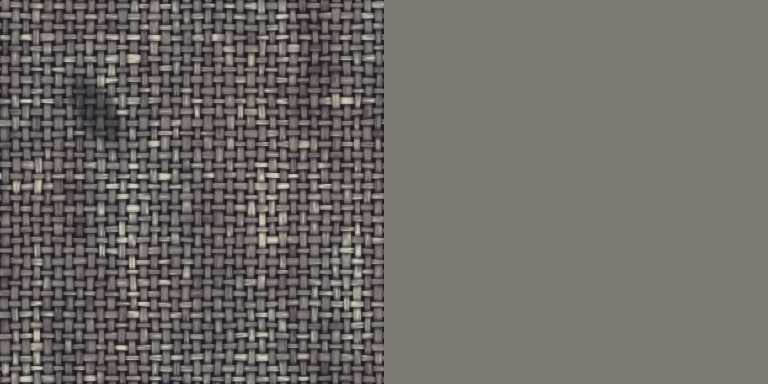
This texture is drawn by a Shadertoy shader. Its source:

```glsl
// Coarse plain-weave cloth with a dark stain, beside a nearly flat grey panel.
// Warp and weft are rounded strips that alternate over and under in each grid
// cell; hashed value noise gives yarn tone, fibres, wobble and wear.

const vec2 THREADS = vec2(36.0, 36.0);
const vec3 GAP = vec3(0.135, 0.115, 0.145);
const vec3 YARN_DARK = vec3(0.34, 0.30, 0.315);
const vec3 YARN_MID = vec3(0.485, 0.455, 0.45);
const vec3 YARN_LIGHT = vec3(0.78, 0.76, 0.69);
const vec3 PANEL = vec3(0.488, 0.480, 0.457);

float hash(vec2 p) {
    vec3 q = fract(vec3(p.xyx) * 0.1031);
    q += dot(q, q.yzx + 33.33);
    return fract((q.x + q.y) * q.z);
}

float noise(vec2 p) {
    vec2 i = floor(p), f = fract(p);
    f = f * f * (3.0 - 2.0 * f);
    return mix(mix(hash(i), hash(i + vec2(1, 0)), f.x),
               mix(hash(i + vec2(0, 1)), hash(i + vec2(1, 1)), f.x), f.y);
}

float fbm(vec2 p) {
    float sum = 0.0, gain = 0.5;
    for (int i = 0; i < 3; i++) {
        sum += gain * noise(p);
        p = p * 2.1 + 17.3;
        gain *= 0.5;
    }
    return sum / 0.875;
}

// Soft elliptical spot, 1 at its centre
float spot(vec2 p, vec2 centre, vec2 radius) {
    vec2 d = (p - centre) / radius;
    return exp(-dot(d, d));
}

// Yarn colour from a tone between 0 and 1
vec3 yarnColour(float tone) {
    vec3 c = mix(YARN_DARK, YARN_MID, smoothstep(0.1, 0.52, tone));
    return mix(c, YARN_LIGHT, smoothstep(0.52, 1.0, tone));
}

// One strand: rgb is lit colour, alpha is coverage
vec4 strand(float across, float along, float id, float width, float lift,
            float wear, float blur) {
    float w = width * (0.85 + 0.3 * noise(vec2(id * 7.1, along * 0.8)));
    float r = across / w;
    float tone = 0.22 * hash(vec2(id, 3.7)) + 0.44 * noise(vec2(id * 5.3, along * 0.8))
               + 0.36 * noise(vec2(across * 6.0 + id * 13.0, along * 1.3)) + wear;
    float roundness = sqrt(max(1.0 - r * r, 0.0));
    float light = mix(0.6, 1.0, roundness) * mix(0.55, 1.08, smoothstep(-0.7, 0.7, lift));
    float cover = 1.0 - smoothstep(w - blur, w + blur, abs(across));
    return vec4(yarnColour(tone) * light, cover);
}

// Lighter and darker areas across the cloth
float wearMap(vec2 p) {
    float wear = 0.42 * (fbm(p * vec2(11.0, 4.0) + 4.0) - 0.5);
    wear += 0.20 * spot(p, vec2(0.70, 0.38), vec2(0.06, 0.30));
    wear += 0.12 * spot(p, vec2(0.34, 0.40), vec2(0.03, 0.25));
    wear += 0.12 * spot(p, vec2(0.91, 0.40), vec2(0.025, 0.30));
    wear -= 0.12 * spot(p, vec2(0.54, 0.40), vec2(0.05, 0.50));
    wear -= 0.12 * spot(p, vec2(0.82, 0.55), vec2(0.05, 0.40));
    return wear - 0.10 * spot(p, vec2(0.02, 0.65), vec2(0.08, 0.50));
}

vec3 weave(vec2 p, float pixel) {
    vec2 wobble = vec2(noise(p * vec2(36.0, 9.0)), noise(p * vec2(9.0, 36.0) + 40.0));
    vec2 g = p * THREADS + 0.30 * (wobble - 0.5);
    vec2 cell = floor(g), f = fract(g) - 0.5;
    float blur = max(0.75 * pixel * THREADS.y, 0.08);
    float side = mod(cell.x + cell.y, 2.0) * 2.0 - 1.0;
    float wear = wearMap(p);

    vec4 warp = strand(f.x, g.y, cell.x, 0.34, side * cos(3.14159 * f.y), wear, blur);
    vec4 weft = strand(f.y, g.x, cell.y + 91.0, 0.27, -side * cos(3.14159 * f.x),
                       wear + 0.06, blur);
    vec4 top = side > 0.0 ? warp : weft;
    vec4 under = side > 0.0 ? weft : warp;
    vec3 c = mix(GAP, under.rgb, under.a);
    c = mix(c, top.rgb, top.a);

    // Warm and violet drift in the dye
    float dye = fbm(p * vec2(7.0, 4.0) + 60.0) - 0.5;
    return c * (1.0 + dye * vec3(0.08, 0.0, -0.06));
}

// Ragged slanted stain with a fainter lower tail
float stain(vec2 p) {
    vec2 d = p - vec2(0.247, 0.712);
    vec2 axis = vec2(0.50, -0.866);
    vec2 q = vec2(dot(d, axis), dot(d, vec2(-axis.y, axis.x)));
    float ragged = 0.55 * (fbm(p * 34.0) - 0.5);
    float edge = length(q / vec2(0.098, 0.053)) + ragged;
    float body = 1.0 - smoothstep(0.6, 1.2, edge);
    return max(body, 0.55 * spot(p, vec2(0.285, 0.62), vec2(0.03, 0.03)));
}

void mainImage(out vec4 fragColor, in vec2 fragCoord) {
    vec2 p = fragCoord / iResolution.xy * vec2(2.0, 1.0);
    float pixel = 1.0 / iResolution.y;

    vec3 cloth = weave(p, pixel);
    cloth = mix(cloth, cloth * 0.38 + vec3(0.075, 0.075, 0.09), 0.9 * stain(p));

    // Panel with very faint upright streaks
    vec3 panel = PANEL + 0.006 * (fbm(p * vec2(45.0, 9.0)) - 0.5);

    float seam = smoothstep(-0.5 * pixel, 0.5 * pixel, p.x - 1.0);
    fragColor = vec4(mix(cloth, panel, seam), 1.0);
}
```
